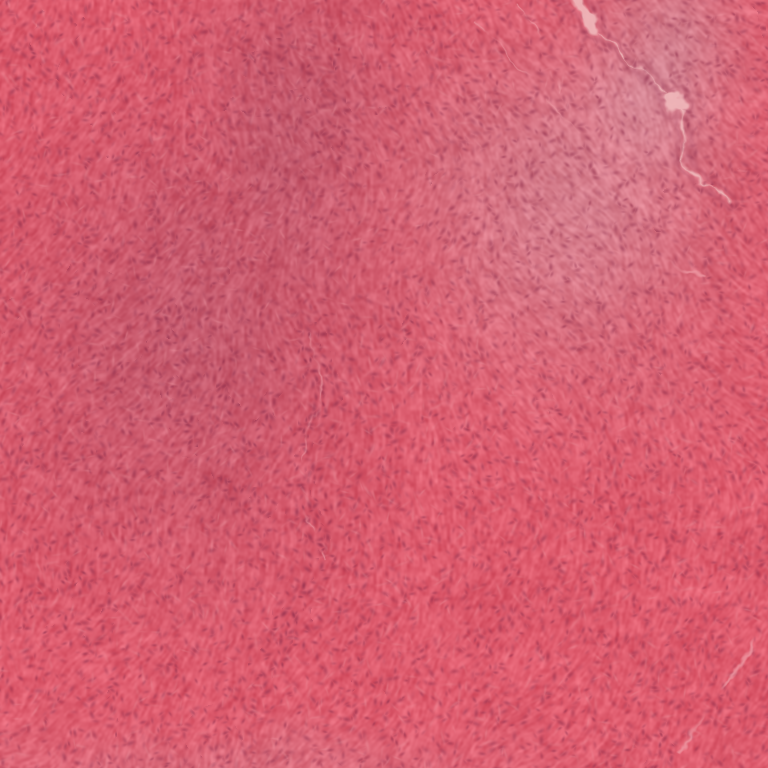
A three.js fragment shader for this texture:

```glsl
#define ROSE vec3(0.875, 0.360, 0.430)
#define MAUVE vec3(0.775, 0.355, 0.430)
#define PALE vec3(0.835, 0.530, 0.585)
#define NUCLEUS vec3(0.560, 0.180, 0.300)
#define THREAD vec3(0.930, 0.600, 0.640)
#define TEAR vec3(0.940, 0.720, 0.730)
#define FIBRE_FREQ 250.0
#define FIBRE_CONTRAST 0.17
#define NUCLEI_CELLS 115.0
#define FLECK_CELLS 70.0

varying vec2 vUv;

float hash(vec2 p) {
  vec3 q = fract(vec3(p.xyx) * 0.1031);
  q += dot(q, q.yzx + 33.33);
  return fract((q.x + q.y) * q.z);
}

float noise(vec2 p) {
  vec2 i = floor(p), f = fract(p);
  f = f * f * (3.0 - 2.0 * f);
  return mix(mix(hash(i), hash(i + vec2(1.0, 0.0)), f.x),
             mix(hash(i + vec2(0.0, 1.0)), hash(i + 1.0), f.x), f.y);
}

float fbm(vec2 p) {
  float sum = 0.0, gain = 0.5;
  for (int i = 0; i < 4; i++) {
    sum += gain * noise(p);
    p = p * 2.03 + 17.3;
    gain *= 0.5;
  }
  return sum / 0.9375;
}

float segment(vec2 p, vec2 a, vec2 b) {
  vec2 ab = b - a;
  return length(p - a - ab * clamp(dot(p - a, ab) / dot(ab, ab), 0.0, 1.0));
}

// Soft round zone, 1 at its centre
float zone(vec2 p, vec2 centre, vec2 radius) {
  vec2 d = (p - centre) / radius;
  return exp(-dot(d, d));
}

// Local fibre direction: leaning right at left, left at upper right
float grainAngle(vec2 p) {
  return 0.9 + 1.6 * p.x * smoothstep(0.1, 0.6, p.y) + 2.2 * (fbm(p * 7.0) - 0.5);
}

// Fine noise smeared along the grain
float fibres(vec2 p, vec2 dir) {
  float sum = 0.0;
  for (int i = -3; i <= 3; i++) sum += noise((p + dir * float(i) * 0.0018) * FIBRE_FREQ);
  return sum / 7.0 - 0.5;
}

// Scattered spindles roughly aligned with the grain
float spindles(vec2 p, float cells, float chance, vec2 size, float angle, float seed) {
  vec2 id = floor(p * cells);
  float cover = 0.0;
  for (int y = -1; y <= 1; y++)
  for (int x = -1; x <= 1; x++) {
    vec2 c = id + vec2(x, y) + seed;
    vec2 spot = (c - seed + vec2(hash(c + 3.1), hash(c + 7.7))) / cells;
    float a = angle + 2.8 * (hash(c + 11.3) - 0.5);
    vec2 d = p - spot, u = vec2(cos(a), sin(a));
    d = vec2(dot(d, u), dot(d, vec2(-u.y, u.x))) / (size * mix(0.7, 1.3, hash(c + 19.9)));
    float shown = step(hash(c), chance) * mix(0.3, 1.0, hash(c + 23.7));
    cover = max(cover, shown * exp(-dot(d, d)));
  }
  return cover;
}

void main() {
  vec2 p = vUv;
  vec2 wander = vec2(fbm(p * 28.0), fbm(p * 28.0 + 40.0)) - 0.5;
  vec2 q = p + 0.028 * wander;
  vec2 cloud = p + 0.12 * (vec2(fbm(p * 5.0), fbm(p * 5.0 + 31.0)) - 0.5);
  float angle = grainAngle(p);
  vec2 dir = vec2(cos(angle), sin(angle));

  // Broad stain zones
  float mauve = max(zone(cloud, vec2(0.37, 0.80), vec2(0.15, 0.27)),
                    zone(cloud, vec2(0.25, 0.57), vec2(0.21, 0.28)));
  float pale = max(zone(cloud, vec2(0.85, 0.88), vec2(0.13, 0.22)),
                   0.85 * zone(cloud, vec2(0.76, 0.74), vec2(0.20, 0.22)));
  pale = max(pale, 0.4 * zone(cloud, vec2(0.30, 0.0), vec2(0.4, 0.05)));
  vec3 color = mix(ROSE, MAUVE, mauve);
  color = mix(color, PALE, 0.95 * pale);
  color += 0.05 * (fbm(p * 14.0) - 0.5);

  // Fibre and grain texture
  float grain = FIBRE_CONTRAST * fibres(p, dir) + 0.07 * (noise(p * 190.0 + 9.0) - 0.5);
  color += grain * vec3(0.7, 0.95, 0.9);

  // Septum and wandering chains where nuclei crowd
  float septum = min(segment(q, vec2(0.405, 0.56), vec2(0.415, 0.47)),
                     segment(q, vec2(0.415, 0.47), vec2(0.39, 0.36)));
  septum = min(septum, segment(q, vec2(0.39, 0.36), vec2(0.42, 0.27)));
  float trail = min(septum, segment(q, vec2(0.41, 0.27), vec2(0.35, 0.12)));
  float chain = 1.0 - smoothstep(0.0, 0.035, abs(fbm(p * 4.5 + 5.0) - 0.5));
  chain *= smoothstep(0.45, 0.65, noise(p * 9.0 + 2.0));
  float crowd = max(exp(-trail * trail / 0.0003), 0.7 * chain);

  float nuclei = spindles(p, NUCLEI_CELLS, 0.42 + 0.35 * crowd, vec2(0.0047, 0.0024), angle, 0.0);
  color = mix(color, NUCLEUS, nuclei * (0.50 + 0.22 * crowd));
  float flecks = spindles(p, FLECK_CELLS, 0.34, vec2(0.0075, 0.0018), angle, 90.0);
  color = mix(color, THREAD, 0.32 * flecks);

  // Thin pale threads
  float thread = min(septum + 0.001, segment(q, vec2(0.88, 0.02), vec2(1.0, 0.19)));
  thread = min(thread, segment(q, vec2(0.81, 0.67), vec2(0.92, 0.645)));
  thread = min(thread, segment(q, vec2(0.62, 0.97), vec2(0.76, 0.82)) + 0.001);
  thread = min(thread, segment(q, vec2(0.68, 0.99), vec2(0.73, 0.88)) + 0.001);
  float broken = smoothstep(0.3, 0.65, noise(p * 34.0 + 60.0));
  color = mix(color, THREAD, 0.75 * broken * (1.0 - smoothstep(0.0, 0.004, thread)));

  // Open tear, wide at the top and narrowing downward
  float tear = segment(q, vec2(0.74, 1.01), vec2(0.775, 0.96)) - 0.007;
  tear = min(tear, segment(q, vec2(0.775, 0.96), vec2(0.87, 0.88)) + 0.0005);
  tear = min(tear, segment(q, vec2(0.875, 0.873), vec2(0.882, 0.858)) - 0.008);
  tear = min(tear, segment(q, vec2(0.882, 0.858), vec2(0.892, 0.795)) - 0.002);
  tear = min(tear, segment(q, vec2(0.892, 0.795), vec2(0.91, 0.762)) - 0.001);
  tear = min(tear, segment(q, vec2(0.91, 0.762), vec2(0.945, 0.735)) - 0.001);
  tear += 0.005 * (noise(p * 85.0) - 0.5);
  float rim = exp(-pow((tear - 0.007) / 0.004, 2.0));
  color = mix(color, NUCLEUS, 0.22 * rim);
  color = mix(color, TEAR, 0.9 * (1.0 - smoothstep(-0.002, 0.003, tear)));

  gl_FragColor = vec4(clamp(color, 0.0, 1.0), 1.0);
}
```
